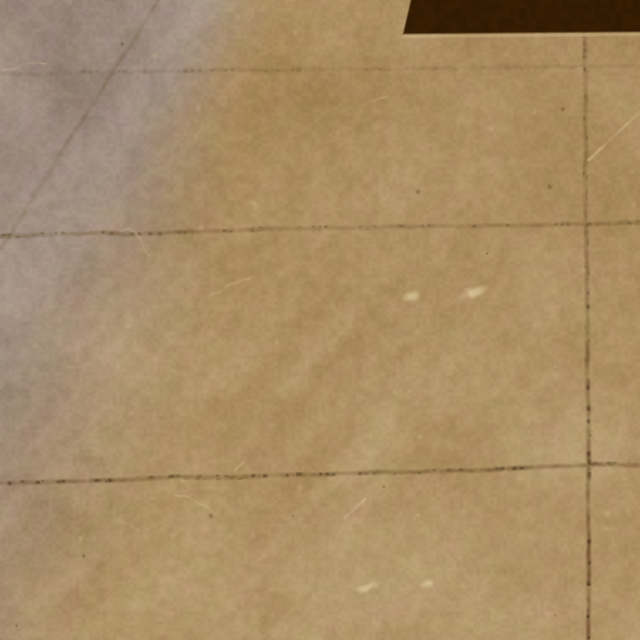
This texture is drawn by a Shadertoy shader. Its source:

```glsl
// Worn tan floor tiles in perspective, with cool light at the left and a dark mat at the top.

const vec3 TAN_DEEP   = vec3(0.635, 0.510, 0.325);
const vec3 TAN_PALE   = vec3(0.715, 0.605, 0.440);
const vec3 COOL_LIGHT = vec3(0.618, 0.552, 0.512);
const vec3 SEAM_DARK  = vec3(0.400, 0.290, 0.150);
const vec3 MAT_BROWN  = vec3(0.200, 0.110, 0.010);
const vec3 SCUFF_PALE = vec3(0.850, 0.770, 0.600);

const int   ROW_SEAMS   = 3;
const float FIRST_SEAM  = 0.885;  // height of the farthest seam at the left edge
const float FIRST_GAP   = 0.253;  // depth of the farthest whole row
const float GAP_GROWTH  = 1.53;   // perspective growth from row to row
const float COLUMN_SEAM = 0.914;
const float SEAM_WIDTH  = 0.0020; // half width
const float SEAM_BLUR   = 0.0042;
const float LINE_BLUR   = 0.0024;
const float STREAK_LEFT = 0.70;   // streak angles fan out across the floor
const float STREAK_RIGHT = 0.98;
const float PIT_SHARE   = 0.04;   // share of cells that hold a pit
const float GRAIN       = 0.036;
const int   SCRATCHES   = 9;

float hash(vec2 p) {
    p = fract(p * vec2(0.1031, 0.1137));
    p += dot(p, p.yx + 33.33);
    return fract((p.x + p.y) * p.x * 17.31);
}

float noise(vec2 p) {
    vec2 cell = floor(p), f = fract(p);
    f = f * f * (3.0 - 2.0 * f);
    return mix(mix(hash(cell), hash(cell + vec2(1, 0)), f.x),
               mix(hash(cell + vec2(0, 1)), hash(cell + 1.0), f.x), f.y);
}

float fbm(vec2 p) {
    float sum = 0.0, gain = 0.5;
    for (int i = 0; i < 4; i++) {
        sum += gain * noise(p);
        p = mat2(0.8, 0.6, -0.6, 0.8) * p * 2.03 + 7.1;
        gain *= 0.5;
    }
    return sum / 0.9375;
}

float segment(vec2 p, vec2 a, vec2 b) {
    vec2 ab = b - a;
    return length(p - a - ab * clamp(dot(p - a, ab) / dot(ab, ab), 0.0, 1.0));
}

float stroke(float d, float halfWidth, float soft) {
    return 1.0 - smoothstep(max(halfWidth - soft, 0.0), halfWidth + soft, d);
}

// One jittered speck in a few of the cells
float specks(vec2 p, float share, float radius) {
    vec2 cell = floor(p);
    vec2 center = 0.25 + 0.5 * vec2(hash(cell + 3.0), hash(cell + 41.7));
    float size = radius * (0.6 + 0.8 * hash(cell + 29.0));
    return step(hash(cell + 67.0), share) * stroke(length(fract(p) - center), size, size);
}

void mainImage(out vec4 fragColor, in vec2 fragCoord) {
    vec2 uv = fragCoord / iResolution.xy;
    float soft = max(LINE_BLUR, 0.7 / iResolution.y);
    float wobble = fbm(uv * 14.0) - 0.5;

    // Stained stone: soft clouds far away, fanned diagonal streaks on the near rows
    float angle = mix(STREAK_LEFT, STREAK_RIGHT, uv.x);
    float c = cos(angle), s = sin(angle);
    vec2 q = uv - vec2(0.5, 0.4);
    vec2 along = vec2(c * q.x + s * q.y, c * q.y - s * q.x);
    float streak = noise(along * vec2(6.0, 24.0) + wobble * 1.6 + 23.0) * 0.6
                 + noise(along * vec2(14.0, 52.0) + wobble * 3.0 + 51.0) * 0.4;
    float cloud = fbm(uv * 7.0 + 19.0);
    float nearRows = 1.0 - smoothstep(0.55, 0.8, uv.y);
    float streakArea = nearRows * (1.0 - 0.7 * smoothstep(0.6, 0.85, uv.x));
    float stain = mix(cloud, streak, 0.15 + 0.43 * streakArea) - 0.5;
    float tone = 0.56 + 1.2 * stain + 0.3 * (0.5 - uv.y) + 0.35 * wobble;
    vec3 color = mix(TAN_DEEP, TAN_PALE, clamp(tone, 0.0, 1.0));

    // Cool light, sharper towards the far end
    float lightEdge = uv.x - (0.375 - 0.43 * (1.0 - uv.y)) + 0.06 * wobble;
    float blur = mix(0.24, 0.08, smoothstep(0.3, 0.95, uv.y));
    float cool = 1.0 - smoothstep(-blur, blur, lightEdge);
    color = mix(color, COOL_LIGHT + 0.16 * stain + 0.06 * wobble, cool * 0.92);

    // Seams: faint, blurred lines with dark spots, in rows that widen towards the viewer
    float grime = 0.15 + 0.6 * noise(uv * 38.0) + 0.35 * noise(uv * 110.0);
    float seam = 0.0, height = FIRST_SEAM, gap = FIRST_GAP;
    for (int i = 0; i < ROW_SEAMS; i++) {
        float d = abs(uv.y - height - (0.013 + 0.008 * float(i)) * uv.x - 0.008 * wobble);
        seam = max(seam, stroke(d, SEAM_WIDTH, SEAM_BLUR) * (0.18 + 0.24 * float(i)));
        height -= gap;
        gap *= GAP_GROWTH;
    }
    float upright = abs(uv.x - COLUMN_SEAM - 0.006 * (1.0 - uv.y) - 0.006 * wobble);
    seam = max(seam, stroke(upright, SEAM_WIDTH, SEAM_BLUR) * mix(0.9, 0.4, uv.y));
    color = mix(color, SEAM_DARK, seam * grime);
    color = mix(color, SEAM_DARK * 0.6, 0.85 * seam * specks(uv * 95.0, 0.35, 0.3));

    // Hairline crack in the cool corner
    float crack = segment(uv + 0.03 * wobble, vec2(0.0, 0.61), vec2(0.247, 1.0));
    color = mix(color, SEAM_DARK, 0.32 * grime * stroke(crack, SEAM_WIDTH, SEAM_BLUR));

    // Short scattered scratches and one long scratch, both worn through in places
    float worn = 0.3 + 0.9 * noise(uv * 60.0 + 5.0);
    float scratch = 0.5 * stroke(segment(uv + 0.008 * wobble, vec2(0.92, 0.75), vec2(1.01, 0.835)), 0.002, soft);
    for (int i = 0; i < SCRATCHES; i++) {
        vec2 id = vec2(float(i) * 7.3 + 2.0, 11.0);
        vec2 start = vec2(hash(id), hash(id + 5.0));
        float turn = 1.6 * hash(id + 9.0) - 0.6;
        vec2 end = start + (0.02 + 0.05 * hash(id + 13.0)) * vec2(cos(turn), sin(turn));
        float d = segment(uv + 0.04 * wobble, start, end);
        scratch = max(scratch, stroke(d, 0.0015, soft) * (0.15 + 0.35 * hash(id + 17.0)));
    }
    color = mix(color, SCUFF_PALE, scratch * worn);

    // Pairs of ragged pale chips, one pair on each near row
    float ragged = noise(uv * 100.0) - 0.5, chip = 0.0;
    for (int i = 0; i < 4; i++) {
        float column = float(i % 2), row = float(i / 2);
        vec2 p = uv - vec2(0.645 + 0.097 * column - 0.07 * row, 0.538 + 0.007 * column - 0.455 * row);
        p = vec2(p.x, 2.0 * (p.y - 0.25 * p.x)) + 0.02 * wobble;
        chip = max(chip, stroke(length(p) + 0.014 * ragged, 0.010, 0.010));
    }
    color = mix(color, SCUFF_PALE, 0.75 * chip);

    // Sparse pits, pale flecks and fine grain with a slight tint
    color = mix(color, SEAM_DARK, 0.5 * specks(uv * 19.0, PIT_SHARE, 0.045));
    color = mix(color, SCUFF_PALE, 0.25 * specks(uv * 27.0 + 9.0, PIT_SHARE, 0.08));
    color += GRAIN * (noise(uv * 190.0) - 0.5) + GRAIN * (noise(uv * 75.0) - 0.5);
    color += vec3(0.4, -0.3, 0.5) * GRAIN * (noise(uv * 48.0 + 31.0) - 0.5);

    // Dark mat with a pale lip along its near edge
    float matBase = 0.947 + 0.009 * (uv.x - 0.63);
    float matSide = uv.x - 0.630 - 0.23 * (uv.y - 0.947);
    float matShape = min(uv.y - matBase, matSide);
    float lip = stroke(abs(uv.y - matBase + 0.004), 0.002, soft) * smoothstep(-soft, soft, matSide);
    color = mix(color, SCUFF_PALE, 0.35 * lip);
    vec3 matColor = MAT_BROWN * (0.9 + 0.2 * noise(uv * 120.0));
    color = mix(color, matColor, smoothstep(-soft, soft, matShape));

    fragColor = vec4(color, 1.0);
}
```
